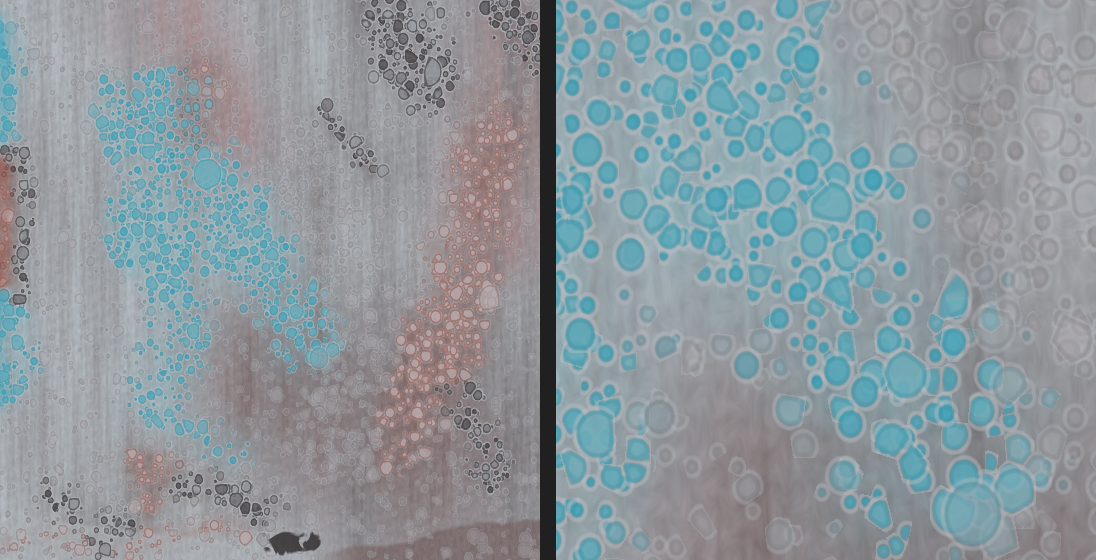
Left, the full canvas; right, a detail of the centre.
A Shadertoy shader for this texture:

```glsl
// Poured acrylic: grey vertical streaks with clusters of cyan, rust and charcoal cells.
const vec3 PALE = vec3(0.66, 0.68, 0.70), MID = vec3(0.50, 0.49, 0.50);
const vec3 MAUVE = vec3(0.64, 0.52, 0.53), UMBER = vec3(0.42, 0.35, 0.35);
const vec3 TEAL = vec3(0.49, 0.69, 0.73), CYAN = vec3(0.25, 0.64, 0.73);
const vec3 RUST = vec3(0.60, 0.33, 0.28), PEACH = vec3(0.72, 0.66, 0.67);
const vec3 CHARCOAL = vec3(0.31, 0.29, 0.30), SOOT = vec3(0.18, 0.16, 0.16);
const float EDGE = 0.0010;   // softness of cell borders
const float RIM = 0.0013;    // width of the ring round a cell
const float GAP = 0.07;      // space between packed cells
const float STREAK = 0.34, GRAIN = 0.035;  // ground contrast

vec3 hash3(vec2 c) {
  vec3 q = fract(c.xyx * vec3(0.1031, 0.1030, 0.0973));
  q += dot(q, q.yxz + 33.33);
  return fract((q.xxy + q.yzz) * q.zyx);
}
// Layered sines stretched along y
float streaks(vec2 p) {
  float sum = 0.0, amp = 0.36, freq = 17.0;
  for (int i = 0; i < 9; i++, amp *= 0.88, freq *= 1.63) {
    float k = float(i);
    float drift = 1.6 * sin(p.y * (3.0 + 1.7 * k) + 2.3 * k) + 1.3 * sin(p.x * 9.0 + k);
    sum += amp * sin(p.x * freq + drift + 4.1 * k);
  }
  return sum;
}
// Layered turning sines
float clouds(vec2 p) {
  float sum = 0.0, amp = 0.5;
  p *= 7.0;
  for (int i = 0; i < 5; i++, amp *= 0.72) {
    p = mat2(0.8, 0.6, -0.6, 0.8) * p * 1.45 + 1.7;
    p += 0.7 * sin(p.yx * 0.8);
    sum += amp * sin(p.x) * cos(p.y * 0.9);
  }
  return sum;
}
// Soft capsule from a to b
float spill(vec2 p, float ax, float ay, float bx, float by, float r) {
  vec2 a = vec2(ax, ay), ab = vec2(bx, by) - a, ap = p - a;
  vec2 off = ap - ab * clamp(dot(ap, ab) / dot(ab, ab), 0.0, 1.0);
  return exp(-length(off) * dot(off, off) / (r * r * (r + length(off))) * 1.6);
}
// Strength of cyan, rust and charcoal paint
vec3 zones(vec2 p) {
  float c = clouds(p * 1.7);
  p += 0.03 * vec2(c, clouds(p.yx * 1.4 + 3.0));
  float cyan = spill(p, 0.30, 0.83, 0.31, 0.36, 0.06)
    + 0.8 * spill(p, 0.39, 0.66, 0.55, 0.40, 0.06) + 0.5 * spill(p, 0.22, 0.85, 0.23, 0.55, 0.035)
    + 0.6 * spill(p, 0.26, 0.27, 0.42, 0.19, 0.035) + spill(p, 0.0, 0.93, 0.0, 0.78, 0.03)
    + spill(p, 0.01, 0.46, 0.02, 0.32, 0.03);
  float rust = spill(p, 0.88, 0.76, 0.80, 0.38, 0.06)
    + 0.7 * spill(p, 0.80, 0.36, 0.70, 0.20, 0.05) + 0.5 * spill(p, 0.37, 0.87, 0.34, 0.77, 0.04)
    + 0.9 * spill(p, 0.28, 0.17, 0.26, 0.10, 0.028) + 0.5 * spill(p, 0.03, 0.03, 0.44, 0.04, 0.025)
    + spill(p, 0.0, 0.69, 0.0, 0.53, 0.025);
  float dark = spill(p, 0.71, 0.98, 0.76, 0.87, 0.055)
    + spill(p, 0.88, 1.0, 0.96, 0.92, 0.04) + 0.8 * spill(p, 0.58, 0.80, 0.67, 0.70, 0.02)
    + spill(p, 0.83, 0.28, 0.87, 0.16, 0.03) + 0.8 * spill(p, 0.32, 0.15, 0.48, 0.08, 0.03)
    + 0.7 * spill(p, 0.07, 0.11, 0.21, 0.06, 0.04) + 0.8 * spill(p, 0.03, 0.72, 0.03, 0.48, 0.025);
  return clamp(vec3(cyan, rust, dark) * (0.9 + 0.5 * c), 0.0, 1.0);
}
// Jittered cells, round when alone and flattened where they touch
void paintCells(inout vec3 col, vec2 p, float scale, float fill, float crowd) {
  vec2 stretch = scale * vec2(1.0, 0.88), q = p * stretch, id, centre;
  float near = 9.0, next = 9.0;
  for (int n = 0; n < 9; n++) {
    vec2 cell = floor(q) + vec2(n % 3 - 1, n / 3 - 1);
    vec2 site = cell + 0.12 + 0.76 * hash3(cell + scale).xy;
    float d = length(q - site);
    next = min(next, max(d, near));
    if (d < near) { near = d; id = cell; centre = site; }
  }
  vec3 rnd = hash3(id + 71.0 + scale);
  vec2 home = centre / stretch;
  vec3 z = zones(home);
  float pale = 0.5 * spill(home, 0.55, 0.70, 0.62, 0.25, 0.09);
  float present = step(rnd.y, fill + crowd * max(max(z.x, z.y), max(z.z, pale)));
  float depth = min(mix(0.17, 0.50, rnd.x) - near, 0.5 * (next - near) - GAP) / scale;
  float body = present * smoothstep(-EDGE, EDGE, depth);
  float ring = present * (1.0 - smoothstep(RIM * 0.3, RIM * 1.4, abs(depth - RIM * 0.6)));
  float halo = present * (1.0 - smoothstep(RIM * 0.3, RIM * 1.5, abs(depth + RIM * 1.3)));
  vec3 pick = smoothstep(0.12, 0.5, z + (rnd.z - 0.5) * 0.35);
  vec3 core = mix(mix(PALE, MAUVE, 0.4 * rnd.z) * mix(0.9, 1.08, rnd.x), PEACH, pick.y);
  core = mix(core, mix(CYAN, TEAL, 0.8 * rnd.x), pick.x);
  core = mix(core, mix(CHARCOAL, PALE, fract(rnd.z * 7.0) * 0.9), pick.z);
  vec3 rim = mix(mix(MID, CYAN * 0.85, pick.x), RUST, 0.8 * pick.y);
  rim = mix(rim, CHARCOAL * 0.8, pick.z);
  float strength = max(max(pick.x, pick.y), pick.z);
  col = mix(col, PALE * 1.08, halo * mix(0.3, 0.5, strength) * (1.0 - 0.6 * pick.y));
  col = mix(col, core, body * mix(0.42, 0.85, strength));
  col = mix(col, rim, ring * mix(0.32, 0.6, max(pick.y, pick.z)));
}
void mainImage(out vec4 fragColor, in vec2 fragCoord) {
  vec2 p = fragCoord / iResolution.y;
  float cloud = clouds(p), streak = streaks(p), fray = clouds(p * 7.0);
  vec3 z = zones(p);
  // Streaked ground
  float shade = spill(p, 0.50, 0.32, 0.78, 0.16, 0.15);
  float tone = 0.9 + STREAK * streak + 0.2 * cloud - 0.3 * smoothstep(0.15, 0.75, p.x);
  vec3 col = mix(MID, PALE, clamp(tone - 0.35 * shade, -0.1, 1.2));
  float blush = spill(p, 0.30, 0.95, 0.38, 0.75, 0.1) + spill(p, 0.93, 0.93, 0.9, 0.6, 0.09);
  col = mix(col, MAUVE, clamp((blush + 0.4 * shade) * (0.6 + 0.4 * streak), 0.0, 0.8));
  col = mix(col, UMBER, clamp(shade * (0.25 + 0.35 * streak), 0.0, 0.6));
  // Washes between the cells
  col = mix(col, TEAL, 0.6 * z.x * clamp(0.75 + 0.4 * streak, 0.0, 1.0));
  col = mix(col, mix(UMBER, RUST, 0.5 + 0.4 * fray), 0.5 * z.y);
  col = mix(col, UMBER, 0.25 * z.z);
  // Pool along the bottom
  float shore = 0.045 + 0.03 * cos(p.x * 6.0) + 0.012 * cloud - p.y;
  vec3 pool = mix(PALE, UMBER * 1.1, smoothstep(0.52, 0.66, p.x));
  col = mix(col, pool, 0.7 * smoothstep(-0.004, 0.006, shore));
  col += GRAIN * clouds(p * vec2(32.0, 18.0));
  // Cells from fine to large
  paintCells(col, p, 92.0, 0.12, 0.40);
  paintCells(col, p, 58.0, 0.12, 0.72);
  paintCells(col, p, 40.0, 0.07, 0.60);
  paintCells(col, p, 20.0, 0.01, 0.08);
  // Frayed left edge and torn dark patch
  float edge = 0.7 - 0.7 * smoothstep(0.0, 0.03, p.x + 0.016 * fray);
  col = mix(mix(col, CYAN, edge * z.x), RUST, edge * z.y);
  float tear = spill(p, 0.49, 0.025, 0.55, 0.035, 0.022) * (0.9 + 0.9 * fray);
  col = mix(col, SOOT, 0.8 * smoothstep(0.5, 0.8, tear));
  fragColor = vec4(col, 1.0);
}
```
